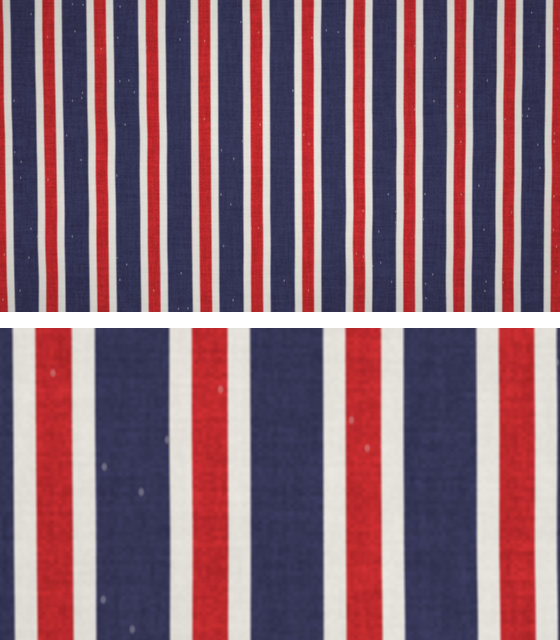
Top, the full canvas; bottom, a detail of the centre.
Reproduce this texture procedurally as a Shadertoy shader.

```glsl
// Woven cotton with upright stripes: red bands edged in white on navy.
// A gently warped stripe coordinate gives each repeat its width and lean;
// stretched noise adds the threads, and sparse cells add pale flecks.

const vec3 NAVY  = vec3(0.200, 0.200, 0.325);
const vec3 WHITE = vec3(0.855, 0.845, 0.820);
const vec3 RED   = vec3(0.710, 0.155, 0.168);

const float RED_HALF   = 0.116;  // half widths, in stripe repeats
const float WHITE_HALF = 0.263;

float hash(vec2 p) {
    vec3 q = fract(vec3(p.xyx) * 0.1031);
    q += dot(q, q.yzx + 33.33);
    return fract((q.x + q.y) * q.z);
}

float noise(vec2 p) {
    vec2 i = floor(p), f = fract(p);
    f = f * f * (3.0 - 2.0 * f);
    float low  = mix(hash(i), hash(i + vec2(1.0, 0.0)), f.x);
    float high = mix(hash(i + vec2(0.0, 1.0)), hash(i + 1.0), f.x);
    return mix(low, high, f.y);
}

// Width of one repeat; the cloth narrows slightly towards the bottom
float stripePitch(float y) {
    return mix(0.09115, 0.09245, y);
}

// Stripe coordinate: red bands are centred on the half integers
float stripeCoord(vec2 uv) {
    float centre = mix(0.5052, 0.5033, uv.y);
    float u = (uv.x - centre) / stripePitch(uv.y);
    float wobble = 0.014 * (noise(uv * vec2(14.0, 9.0)) - 0.5);
    return u + 0.0028 * u * u + 0.00046 * u * u * u + wobble;
}

// Soft coverage of a band of the given half width
float band(float dist, float halfWidth, float blur) {
    return 1.0 - smoothstep(halfWidth - blur, halfWidth + blur, dist);
}

// Signed thread variation: long warp and weft slubs plus fine grain
float weave(vec2 uv) {
    float warp  = noise(uv * vec2(330.0, 22.0)) - 0.5;
    float weft  = noise(uv * vec2(34.0, 190.0) + 17.0) - 0.5;
    float grain = noise(uv * vec2(420.0, 235.0) + 53.0) - 0.5;
    return 0.35 * warp + 0.35 * weft + 0.45 * grain;
}

// Short pale lint specks, present in a few cells only
float flecks(vec2 uv, vec2 cells) {
    vec2 p = uv * cells, id = floor(p);
    vec2 spot = 0.25 + 0.5 * vec2(hash(id + 3.1), hash(id + 8.7));
    vec2 d = (fract(p) - spot) * vec2(1.0, 0.7);
    return step(0.93, hash(id)) * (1.0 - smoothstep(0.04, 0.16, length(d)));
}

void mainImage(out vec4 fragColor, in vec2 fragCoord) {
    vec2 uv = fragCoord / iResolution.xy;

    // Stripes
    float dist = abs(fract(stripeCoord(uv)) - 0.5);
    float blur = 0.009 + 0.8 / (iResolution.x * stripePitch(uv.y));
    float white = band(dist, WHITE_HALF, blur);
    float red = band(dist, RED_HALF, blur);
    vec3 color = mix(mix(NAVY, WHITE, white), RED, red);

    // Threads show most on the dyed yarn
    float dyed = 1.0 - white + red;
    float thread = weave(uv);
    color *= 1.0 + thread * mix(0.05, 0.20, dyed);
    color += 0.025 * thread * dyed;
    color = mix(color, WHITE, 0.30 * dyed * flecks(uv, vec2(64.0, 36.0)));

    // Broad fading and softer light at the borders
    vec2 q = uv - 0.5;
    color *= 0.98 + 0.04 * noise(uv * vec2(5.0, 3.0) + 9.0);
    color *= 1.04 - 0.26 * dot(q, q);

    fragColor = vec4(clamp(color, 0.0, 1.0), 1.0);
}
```
